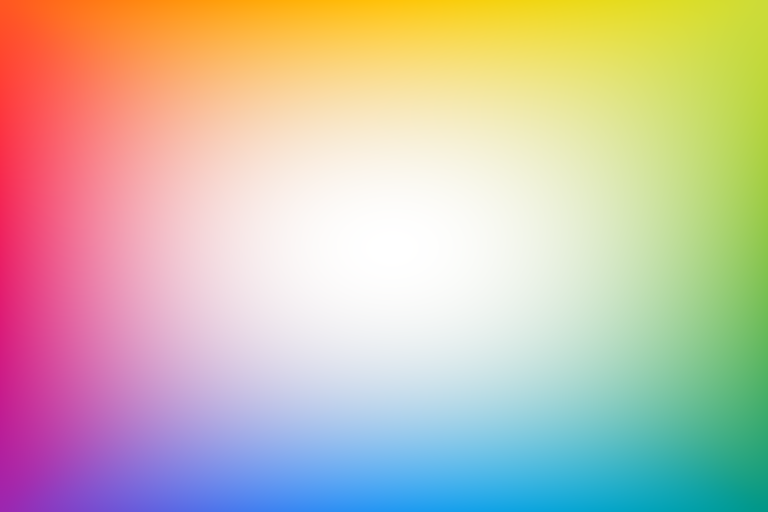
Write a Shadertoy shader that draws this background.

```glsl
// A soft spectrum frame that fades into a white centre.
// Each border is a parabola through three colours; the four borders are
// blended by inverse squared distance, then lightened by a parabolic glow.

#define TOP_LEFT     vec3(1.00, 0.34, 0.13)
#define TOP_MID      vec3(1.00, 0.76, 0.03)
#define TOP_RIGHT    vec3(0.80, 0.86, 0.22)
#define LEFT_MID     vec3(0.92, 0.12, 0.39)
#define RIGHT_MID    vec3(0.53, 0.77, 0.29)
#define BOTTOM_LEFT  vec3(0.61, 0.15, 0.69)
#define BOTTOM_MID   vec3(0.13, 0.59, 0.95)
#define BOTTOM_RIGHT vec3(0.00, 0.59, 0.53)
#define GLOW_COLOR   vec3(1.0)
#define GLOW_CENTER  vec2(0.51, 0.515)
#define EDGE_SOFTNESS 0.0004

// Quadratic passing through start, middle and end at t = 0, 0.5 and 1.
vec3 threeStops(vec3 start, vec3 middle, vec3 end, float t) {
    vec3 color = start * (1.0 - t) * (1.0 - 2.0 * t)
               + middle * 4.0 * t * (1.0 - t)
               + end * t * (2.0 * t - 1.0);
    return clamp(color, 0.0, 1.0);
}

// Border colours carried inward, nearer borders weighing more.
vec3 rimColor(vec2 uv) {
    vec3 left   = threeStops(BOTTOM_LEFT, LEFT_MID, TOP_LEFT, uv.y);
    vec3 right  = threeStops(BOTTOM_RIGHT, RIGHT_MID, TOP_RIGHT, uv.y);
    vec3 bottom = threeStops(BOTTOM_LEFT, BOTTOM_MID, BOTTOM_RIGHT, uv.x);
    vec3 top    = threeStops(TOP_LEFT, TOP_MID, TOP_RIGHT, uv.x);

    vec4 borderDist = vec4(uv, 1.0 - uv);
    vec4 weight = 1.0 / (borderDist * borderDist + EDGE_SOFTNESS);
    vec3 sum = left * weight.x + bottom * weight.y
             + right * weight.z + top * weight.w;
    return sum / dot(weight, vec4(1.0));
}

// One at the glow centre, zero along every border.
float glowAmount(vec2 uv) {
    vec2 reach = mix(GLOW_CENTER, 1.0 - GLOW_CENTER, step(GLOW_CENTER, uv));
    vec2 offset = (uv - GLOW_CENTER) / reach;
    vec2 rise = 1.0 - offset * offset;
    return clamp(rise.x * rise.y, 0.0, 1.0);
}

void mainImage(out vec4 fragColor, in vec2 fragCoord) {
    vec2 uv = fragCoord / iResolution.xy;
    vec3 color = mix(rimColor(uv), GLOW_COLOR, glowAmount(uv));
    fragColor = vec4(color, 1.0);
}
```
